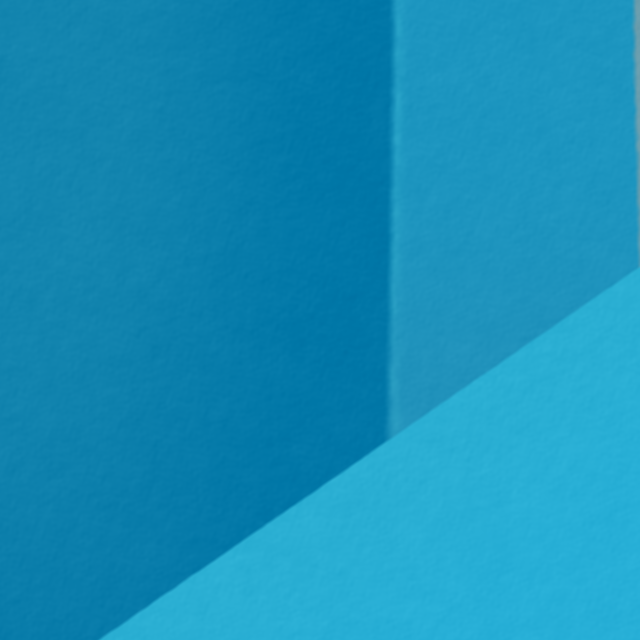
This background is drawn by a WebGL 1 fragment shader. Its source:

```glsl
precision highp float;
// Three folded sheets of blue paper: a shaded wall, a lighter wall and a bright floor.

uniform vec2 u_resolution;

float hash(vec2 p) {
  return fract(sin(dot(p, vec2(127.1, 311.7))) * 43758.5453);
}

float noise(vec2 p) {
  vec2 i = floor(p), f = fract(p);
  f = f * f * (3.0 - 2.0 * f);
  return mix(mix(hash(i), hash(i + vec2(1.0, 0.0)), f.x),
             mix(hash(i + vec2(0.0, 1.0)), hash(i + vec2(1.0, 1.0)), f.x), f.y);
}

// Height of the paper fibres, centred on zero
float paperHeight(vec2 p) {
  float height = 0.0, amplitude = 0.5;
  p = mat2(0.8, 0.6, -0.6, 0.8) * p * 44.0;
  for (int i = 0; i < 3; i++) {
    height += amplitude * (noise(p) - 0.5);
    p = mat2(1.6, 1.2, -1.2, 1.6) * p + 7.3;
    amplitude *= 0.85;
  }
  return height;
}

void main() {
  vec2 uv = gl_FragCoord.xy / u_resolution;
  float wobble = 0.003 * (noise(uv * 70.0) - 0.5);

  // Signed distances to the folds
  float foldX = uv.x - (0.602 + 0.013 * uv.y) + wobble;
  float floorY = (0.69 * (uv.x - 0.154) - uv.y) / 1.215 + wobble * 0.4;
  float rightX = uv.x - (0.997 - 0.008 * smoothstep(0.57, 1.0, uv.y)) + wobble;

  // Shaded wall, darkest beside the folds
  float shade = smoothstep(0.0, 0.5, -foldX) * smoothstep(-0.1, 0.55, -floorY);
  vec3 color = mix(vec3(0.0, 0.467, 0.655), vec3(0.048, 0.505, 0.675), shade);
  color += vec3(0.026, 0.016, 0.009) * smoothstep(0.1, 0.45, -foldX);

  // Lighter wall with a pale worn crease
  vec3 lightWall = mix(vec3(0.125, 0.57, 0.73), vec3(0.11, 0.585, 0.75),
                       smoothstep(0.3, 0.8, uv.y));
  float wear = 0.2 + 1.2 * noise(uv * vec2(90.0, 60.0));
  lightWall += vec3(0.03, 0.036, 0.02) * wear * exp(-pow((foldX - 0.008) / 0.011, 2.0));
  color = mix(color, lightWall, smoothstep(-0.008, 0.009, foldX));

  // Grey sliver beyond the lighter wall
  color = mix(color, vec3(0.42, 0.62, 0.68), smoothstep(-0.004, 0.007, rightX));

  // Bright floor
  vec3 floorColor = mix(vec3(0.165, 0.685, 0.825), vec3(0.15, 0.685, 0.84),
                        smoothstep(0.0, 0.35, floorY));
  color = mix(color, floorColor, smoothstep(-0.003, 0.0035, floorY));

  // Embossed grain lit from the upper left, with soft mottling
  float relief = paperHeight(uv) - paperHeight(uv + vec2(-0.003, 0.004));
  float mottling = noise(uv * 17.0) + noise(uv * 41.0) + noise(uv * 83.0) - 1.5;
  color += vec3(1.0, 0.85, 0.7) * (0.036 * relief + 0.008 * mottling);

  gl_FragColor = vec4(color, 1.0);
}
```
